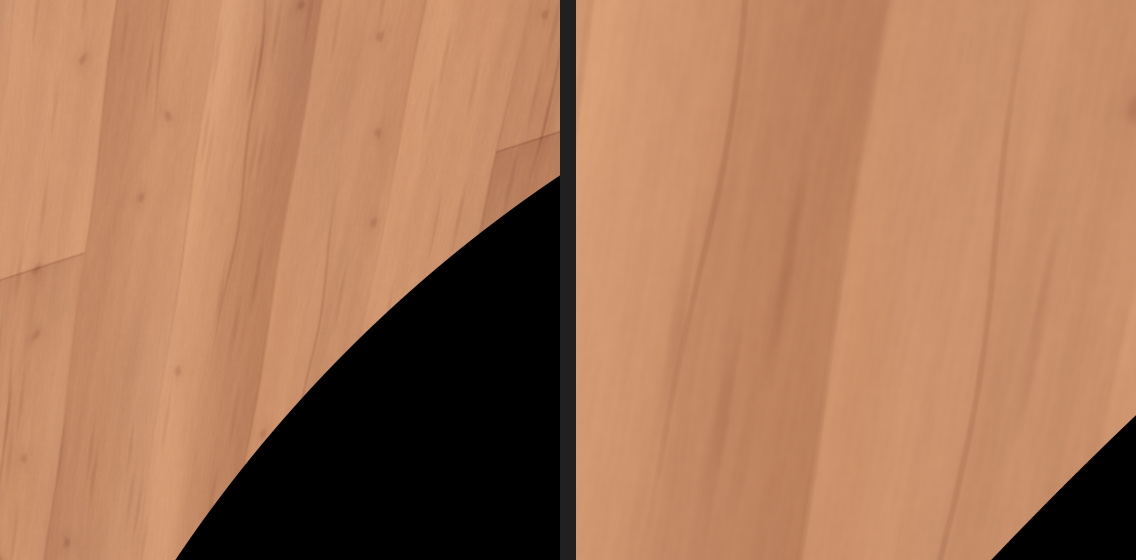
Left, the full canvas; right, a detail of the centre.
Give the GLSL for this texture, as a Shadertoy shader.

```glsl
// Warm wooden floor planks, fanning slightly, cut by a large black disc.

const vec3 DARK_WOOD = vec3(0.715, 0.488, 0.358);
const vec3 LIGHT_WOOD = vec3(0.862, 0.638, 0.478);
const vec3 HUE_DRIFT = vec3(0.010, -0.003, -0.014);
const float FIRST_SEAM = -0.084;
const float PLANK_WIDTH = 0.164;
const float JOINT_SLOPE = 0.32;
const int PLANKS = 6;

// Per plank: tone at left side, tone at right side, height of end joint.
const vec3 PLANK[PLANKS] = vec3[](
    vec3(0.70, 0.76, 0.50), vec3(0.24, 0.62, -2.0), vec3(0.82, 0.16, -2.0),
    vec3(0.55, 0.44, -2.0), vec3(0.66, 0.56, -2.0), vec3(0.38, 0.36, 0.445));

vec2 hash2(vec2 p) {
    vec2 q = vec2(dot(p, vec2(127.1, 311.7)), dot(p, vec2(269.5, 183.3)));
    return fract(sin(q) * 43758.55);
}

// Cellular noise: distance to the nearest point, and a random id for it.
vec2 cells(vec2 p) {
    vec2 home = floor(p);
    vec2 nearest = vec2(9.0, 0.0);
    for (int j = -1; j <= 1; j++) {
        for (int i = -1; i <= 1; i++) {
            vec2 cell = home + vec2(i, j);
            float d = length(cell + hash2(cell) - p);
            if (d < nearest.x) nearest = vec2(d, hash2(cell + 47.0).x);
        }
    }
    return nearest;
}

// Layered, warped sines in about -1 to 1.
float layeredSines(vec2 p) {
    float sum = 0.0, amplitude = 0.5;
    for (int i = 0; i < 5; i++) {
        p += 0.7 * sin(p.yx * 1.3 + float(i) * 1.9);
        sum += amplitude * sin(p.x + 1.7) * cos(p.y * 0.8 + 0.6);
        p = mat2(0.92, 0.39, -0.39, 0.92) * p * 1.75;
        amplitude *= 0.62;
    }
    return sum;
}

// Soft dark spots or streaks on a random share of the cells.
float flecks(vec2 p, float radius, float share) {
    vec2 c = cells(p);
    return smoothstep(radius, radius * 0.15, c.x) * step(1.0 - share, c.y);
}

float line(float distance, float width, float pixel) {
    return 1.0 - smoothstep(width * 0.3, width + pixel, abs(distance));
}

// Straightens the fan: x runs across the planks, y along them.
vec2 grainSpace(vec2 uv) {
    return vec2((uv.x - 0.12 * uv.y) / (1.0 + 0.12 * uv.y), uv.y);
}

// Plank tone with its side seam, end joint and inner crack.
float plankTone(vec2 uv, vec2 g, float pixel) {
    float tone = 0.6;
    float lines = 0.0;
    for (int i = 0; i < PLANKS; i++) {
        float k = float(i);
        float across = g.x - FIRST_SEAM - k * PLANK_WIDTH;
        float wobble = 0.002 * sin(g.y * 13.0 + k * 2.3);
        float inside = smoothstep(-0.003, 0.003, across + wobble);
        float leaving = smoothstep(-0.003, 0.003, across - PLANK_WIDTH);
        float joint = uv.y - JOINT_SLOPE * uv.x - PLANK[i].z;
        float below = smoothstep(0.002, -0.002, joint) * step(-1.0, PLANK[i].z);
        float own = mix(PLANK[i].x, PLANK[i].y, smoothstep(0.0, 1.0, across / PLANK_WIDTH));
        own -= below * (0.16 + 0.22 * exp(joint * 9.0));
        tone = mix(tone, own, inside);

        float seamFade = 0.55 + 0.45 * sin(g.y * 6.0 + k * 2.1);
        lines += 0.22 * seamFade * line(across + wobble, 0.0025, pixel);
        lines += 0.42 * inside * (1.0 - leaving) * line(joint, 0.0018, pixel);

        float bend = 0.010 * sin(g.y * 4.5 + k) + 0.003 * sin(g.y * 19.0 + k * 3.0);
        float crackFade = smoothstep(-0.2, 0.7, sin(g.y * 4.2 + k * 1.7 - 4.9));
        float crack = across - PLANK_WIDTH * 0.45 + bend;
        lines += crackFade * (0.30 * line(crack, 0.0022, pixel) + 0.10 * line(crack - 0.004, 0.010, pixel));
    }
    return tone - lines;
}

vec3 wood(vec2 uv, float pixel) {
    vec2 g = grainSpace(uv);
    float tone = plankTone(uv, g, pixel);

    // Broad clouds, long streaks and fine fibres
    float clouds = layeredSines(vec2(g.x * 17.0, g.y * 4.0));
    float streaks = layeredSines(vec2(g.x * 75.0 + 3.0, g.y * 3.5));
    float fibres = cells(vec2(g.x * 210.0, g.y * 26.0)).x - 0.5;
    float mottle = cells(uv * 120.0).x - 0.5;
    tone += 0.15 * clouds + 0.13 * streaks + 0.10 * fibres + 0.06 * mottle;

    // Dark streaks and small knots
    tone -= 0.24 * flecks(vec2(g.x * 62.0, g.y * 4.5), 0.36, 0.22);
    vec2 knotSpace = vec2(g.x * 11.0, g.y * 7.0) + 0.02 * sin(uv.yx * 150.0);
    tone -= 0.40 * flecks(knotSpace, 0.10, 0.30) + 0.12 * flecks(knotSpace, 0.26, 0.30);

    float drift = layeredSines(g * vec2(12.0, 2.0) + 8.0);
    return mix(DARK_WOOD, LIGHT_WOOD, tone) + HUE_DRIFT * drift;
}

void mainImage(out vec4 fragColor, in vec2 fragCoord) {
    vec2 uv = fragCoord / iResolution.xy;
    float pixel = 1.0 / iResolution.y;

    // Black disc centred beyond the lower right corner
    float disc = length(uv - vec2(2.4, -1.4)) - 2.513;
    float visible = smoothstep(-0.6 * pixel, 0.6 * pixel, disc);
    fragColor = vec4(clamp(wood(uv, pixel), 0.0, 1.0) * visible, 1.0);
}
```
